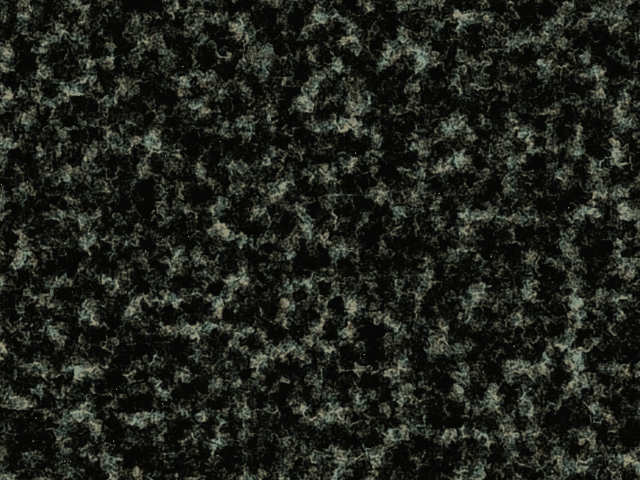
This texture is drawn by a WebGL 1 fragment shader. Its source:

```glsl
precision highp float;
// Polished dark granite: round black mineral blobs in a lacy grey-green ground.
// Cell distance and gradient noise octaves add up to one tone of unit spread,
// which a six-colour ramp turns into stone; pale crystals and sparks lie on top.

uniform vec2 u_resolution;

// Feature sizes, in canvas heights
const float PATCH_CELL = 0.105;
const float BLOB_CELL = 0.046;
const float CLUMP_CELL = 0.036;
const float LACE_CELL = 0.0125;
const float GRAIN_CELL = 0.0058;
const float CRYSTAL_CELL = 0.2;
const float SPARK_CELL = 0.006;

// Share of each layer in the tone
const float PATCH_WEIGHT = 0.30;
const float BLOB_WEIGHT = 0.56;
const float CLUMP_WEIGHT = 0.42;
const float LACE_WEIGHT = 0.46;
const float VEIN_WEIGHT = 0.24;
const float GRAIN_WEIGHT = 0.36;

const float WARP = 0.0035;
const vec2 CRYSTAL_RADII = vec2(0.024, 0.012);
const float CRYSTAL_CHANCE = 0.35;
const float SPARK_CHANCE = 0.0015;

// Stone colours, dark to light
const vec3 BLACK = vec3(0.038, 0.039, 0.032);
const vec3 CHARCOAL = vec3(0.10, 0.11, 0.09);
const vec3 MOSS = vec3(0.18, 0.19, 0.16);
const vec3 SAGE = vec3(0.26, 0.28, 0.25);
const vec3 ASH = vec3(0.36, 0.39, 0.35);
const vec3 PALE = vec3(0.51, 0.54, 0.49);
const vec3 RUST = vec3(0.42, 0.25, 0.15);
const vec3 COOL_TINT = vec3(0.90, 1.02, 1.02);
const vec3 WARM_TINT = vec3(1.08, 0.99, 0.90);

vec2 hash2(vec2 p) {
  vec3 q = fract(p.xyx * vec3(0.1031, 0.1030, 0.0973));
  q += dot(q, q.yzx + 33.33);
  return fract((q.xx + q.yz) * q.zy);
}

float corner(vec2 cell, vec2 offset) {
  float angle = 6.2832 * hash2(cell).x;
  return dot(vec2(cos(angle), sin(angle)), offset);
}

// Gradient noise scaled to a standard deviation of about one
float noise(vec2 p) {
  vec2 i = floor(p), f = fract(p), e = vec2(0.0, 1.0);
  vec2 w = f * f * f * (f * (f * 6.0 - 15.0) + 10.0);
  float low = mix(corner(i, f), corner(i + e.yx, f - e.yx), w.x);
  float high = mix(corner(i + e.xy, f - e.xy), corner(i + e.yy, f - e.yy), w.x);
  return 4.4 * mix(low, high, w.y);
}

// Distance to the nearest scattered blob centre, in cells
float blobDistance(vec2 p) {
  vec2 i = floor(p), f = fract(p);
  float nearest = 4.0;
  for (int y = -1; y <= 1; y++)
    for (int x = -1; x <= 1; x++) {
      vec2 cell = vec2(float(x), float(y));
      vec2 d = cell + 0.05 + 0.9 * hash2(i + cell + 17.0) - f;
      nearest = min(nearest, dot(d, d));
    }
  return sqrt(nearest);
}

// Sparse elongated crystals: x = coverage, y = streak tone along the crystal
vec2 crystals(vec2 p, float roughness) {
  vec2 i = floor(p / CRYSTAL_CELL), result = vec2(0.0);
  for (int y = -1; y <= 1; y++)
    for (int x = -1; x <= 1; x++) {
      vec2 cell = i + vec2(float(x), float(y));
      vec2 place = hash2(cell + 71.0), trait = hash2(cell + 133.0);
      vec2 d = p - (cell + place) * CRYSTAL_CELL;
      float angle = 6.2832 * trait.y, c = cos(angle), s = sin(angle);
      d = vec2(c * d.x + s * d.y, c * d.y - s * d.x);
      float reach = length(d / (CRYSTAL_RADII * mix(0.6, 1.2, place.x)));
      float cover = smoothstep(1.15, 0.65, reach + 0.22 * roughness);
      cover *= step(trait.x, CRYSTAL_CHANCE);
      if (cover > result.x)
        result = vec2(cover, noise(d * vec2(50.0, 230.0) + 40.0));
    }
  return result;
}

float rise(float a, float b, float x) {
  return clamp((x - a) / (b - a), 0.0, 1.0);
}

// Knots sit at the quantiles of a unit-spread tone
vec3 stoneRamp(float t) {
  vec3 c = BLACK * mix(0.6, 1.0, rise(-1.5, -0.55, t));
  c = mix(c, CHARCOAL, rise(-0.5, 0.09, t));
  c = mix(c, MOSS, rise(0.09, 0.54, t));
  c = mix(c, SAGE, rise(0.54, 0.99, t));
  c = mix(c, ASH, rise(0.99, 1.51, t));
  return mix(c, PALE, 1.25 * rise(1.51, 2.34, t));
}

void main() {
  vec2 p = gl_FragCoord.xy / u_resolution.y;

  // Ragged outlines
  vec2 w = p / 0.016;
  vec2 q = p + WARP * vec2(noise(w + 5.0), noise(w + 91.0));

  // Tone layers
  float lace = noise(q / LACE_CELL + 23.0);
  float vein = (0.8 - abs(noise(q / 0.017 + 57.0))) / 0.6;
  float grain = noise(p / GRAIN_CELL + 11.0);
  grain *= clamp(GRAIN_CELL * u_resolution.y - 1.0, 0.0, 1.0);
  float tone = PATCH_WEIGHT * noise(p / PATCH_CELL + 3.0)
    + BLOB_WEIGHT * (blobDistance(q / BLOB_CELL) - 0.45) / 0.19
    + CLUMP_WEIGHT * noise(q / CLUMP_CELL + 37.0)
    + LACE_WEIGHT * lace + VEIN_WEIGHT * vein + GRAIN_WEIGHT * grain;

  // Pale crystals
  vec2 crystal = crystals(q, lace);
  tone = mix(tone, 1.6 + 0.35 * crystal.y + 0.25 * grain, 0.8 * crystal.x);

  // Colour with drifting warm and cool tints
  float warmth = 0.5 + 0.22 * noise(p / 0.03 + 77.0) + 0.15 * lace;
  vec3 color = stoneRamp(tone) * mix(COOL_TINT, WARM_TINT, clamp(warmth, 0.0, 1.0));

  // Rare bright or rusty sparks
  vec2 s = p / SPARK_CELL, luck = hash2(floor(s) + 211.0);
  float spark = smoothstep(0.4, 0.1, length(fract(s) - 0.5));
  spark *= step(luck.x, SPARK_CHANCE);
  color = mix(color, luck.y < 0.3 ? RUST : PALE, spark);

  gl_FragColor = vec4(color, 1.0);
}
```
